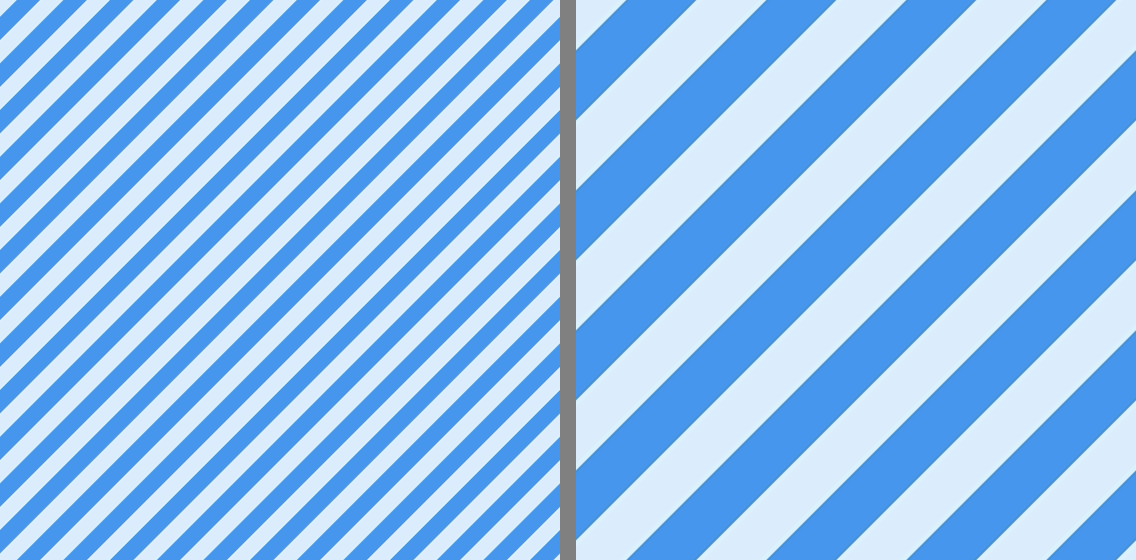
Left: the whole. Right: its middle third, enlarged.
A WebGL 1 fragment shader for this pattern:

```glsl
precision highp float;
// Even diagonal stripes in sky blue and pale ice blue, rising to the right.
// A signed distance to the stripe border gives a smoothed edge, with a thin
// tinted rim; a whole number of repeats along each axis keeps it seamless.

uniform vec2 u_resolution;

const float REPEATS = 12.0;        // stripe pairs across and down
const float STRIPE_CENTRE = 0.61;  // centre of the blue stripe, in periods
const float STRIPE_WIDTH = 0.5;    // blue share of one period
const float RIM_OFFSET = 0.0008;   // rim centre, towards the pale side
const float RIM_HALF = 0.0020;     // rim half width, in canvas units

const vec3 BLUE = vec3(0.28, 0.59, 0.93);
const vec3 PALE = vec3(0.86, 0.93, 0.99);
const vec3 RIM_BLUE = vec3(0.28, 0.56, 0.82);
const vec3 RIM_PALE = vec3(0.86, 0.95, 0.99);

// Signed distance to the nearest stripe border, negative inside the stripe
float stripeDistance(vec2 p, float repeats, float centre, float width) {
  float phase = repeats * (p.x - p.y) - centre;
  float fromCentre = abs(fract(phase + 0.5) - 0.5);
  return (fromCentre - 0.5 * width) / (repeats * sqrt(2.0));
}

// Antialiased coverage of the region where the distance is positive
float coverage(float dist, float pixel) {
  return clamp(dist / (1.2 * pixel) + 0.5, 0.0, 1.0);
}

void main() {
  vec2 uv = gl_FragCoord.xy / u_resolution;
  float pixel = 1.0 / min(u_resolution.x, u_resolution.y);

  float dist = stripeDistance(uv, REPEATS, STRIPE_CENTRE, STRIPE_WIDTH);
  float pale = coverage(dist, pixel);
  float rim = coverage(RIM_HALF - abs(dist - RIM_OFFSET), 0.5 * pixel);

  // Flat stripes, then the slightly greener rim along each border
  vec3 flatColour = mix(BLUE, PALE, pale);
  vec3 rimColour = mix(RIM_BLUE, RIM_PALE, pale);
  gl_FragColor = vec4(mix(flatColour, rimColour, rim), 1.0);
}
```
